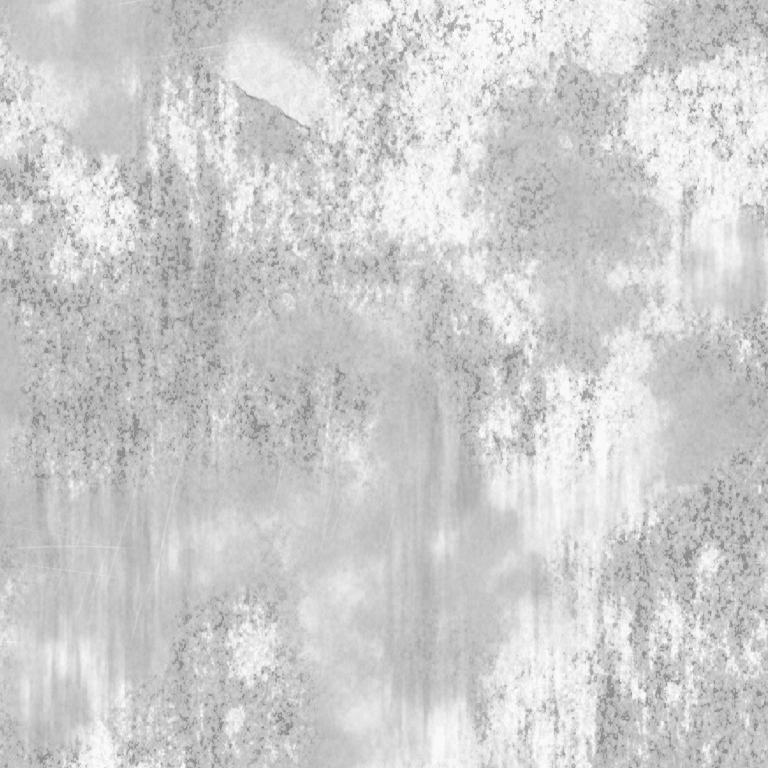
Give the GLSL for this texture, as a WebGL 2 fragment shader.

```glsl
#version 300 es
precision highp float;

uniform vec2 u_resolution;
out vec4 fragColor;

// Tones
const float BASE_TONE = 0.793;
const float DARKEST = 0.56;
const float LIGHTEST = 0.975;
const float CLOUD_TONE = 0.028;
const float FLAKE_TONE = 0.085;
const float MOTTLE_TONE = 0.017;
const float STREAK_TONE = 0.022;
const float GRAIN_TONE = 0.024;
const float PIT_TONE = 0.11;
const float SCRATCH_TONE = 0.055;

// Feature frequencies per canvas side
const vec2 CLOUD_FREQ = vec2(4.6, 4.2);
const vec2 MOTTLE_FREQ = vec2(44.0, 27.0);
const vec2 STREAK_FREQ = vec2(52.0, 6.5);
const vec2 GRAIN_FREQ = vec2(215.0, 165.0);

// Worn smooth area and chipped paint
const vec2 WORN_CENTER = vec2(0.55, 0.60);
const vec2 WORN_SIZE = vec2(0.13, 0.21);
const vec2 CHIP_CENTER = vec2(0.345, 0.865);
const vec2 CHIP_EDGE = vec2(0.872, -0.490);

const int SCRATCH_COUNT = 42;
const float SCRATCH_WIDTH = 0.0007;
const float CELL_REACH = 1.44;      // squared kernel radius
const float CELL_DEVIATION = 0.2;   // spread of one noise octave

vec3 hash3(vec2 cell) {
    vec3 q = fract(cell.xyx * vec3(0.1031, 0.1030, 0.0973));
    q += dot(q, q.yxz + 33.33);
    return fract((q.xxy + q.yzz) * q.zyx);
}

// Smooth cellular noise: nearby jittered points blend their values
float cellNoise(vec2 p) {
    vec2 cell = floor(p);
    vec2 local = p - cell;
    float total = 0.0, weightSum = 0.0;
    for (int y = -1; y <= 1; y++) {
        for (int x = -1; x <= 1; x++) {
            vec2 offset = vec2(x, y);
            vec3 h = hash3(cell + offset);
            vec2 d = offset + 0.2 + 0.6 * h.xy - local;
            float w = pow(max(1.0 - dot(d, d) / CELL_REACH, 0.0), 6.0);
            total += w * h.z;
            weightSum += w;
        }
    }
    return total / max(weightSum, 1e-7);
}

// Layered noise with zero mean and roughly unit deviation
float layers(vec2 p, int octaves, float gain) {
    float total = 0.0, power = 0.0, amp = 1.0;
    for (int i = 0; i < octaves; i++) {
        total += amp * (cellNoise(p) - 0.5);
        power += amp * amp;
        amp *= gain;
        p = p * 2.03 + 17.3;
    }
    return total / (sqrt(power) * CELL_DEVIATION);
}

// Clusters of thin, slightly bent lines, alternately flat and upright
float scratches(vec2 p, float pixel) {
    float sum = 0.0;
    for (int i = 0; i < SCRATCH_COUNT; i++) {
        float cluster = float(i / 7);
        vec3 home = hash3(vec2(cluster + 3.0, 71.0));
        vec3 h = hash3(vec2(float(i) + 5.0, 29.0));
        float upright = mod(cluster, 2.0);
        float angle = upright * 1.5 + 0.5 * (home.z - 0.5) + 0.25 * (h.z - 0.5);
        vec2 q = p - home.xy - 0.16 * (h.xy - 0.5);
        vec2 along = vec2(cos(angle), sin(angle));
        float s = dot(q, along);
        float d = abs(dot(q, vec2(-along.y, along.x)) + (h.x - 0.5) * s * s);
        float reach = 0.03 + 0.09 * h.y;
        float line = 1.0 - smoothstep(0.0, SCRATCH_WIDTH + pixel, d);
        sum += line * (1.0 - smoothstep(0.5 * reach, reach, abs(s))) * (0.4 + 0.6 * h.z);
    }
    return min(sum, 1.5);
}

void main() {
    float side = min(u_resolution.x, u_resolution.y);
    vec2 p = gl_FragCoord.xy / side;

    // Noise fields
    float clouds = layers(p * CLOUD_FREQ + 31.0, 4, 0.62);
    float mottle = layers(p * MOTTLE_FREQ + 7.0, 3, 0.85);
    float streak = layers(p * STREAK_FREQ + 53.0, 3, 0.8);
    float grain = layers(p * GRAIN_FREQ + 11.0, 2, 0.8);

    // Where the surface is rough, streaked or worn smooth
    vec2 w = (p - WORN_CENTER - vec2(0.3 * (p.y - WORN_CENTER.y), 0.0)) / WORN_SIZE;
    float worn = exp(-dot(w, w)) * smoothstep(-2.0, 0.8, clouds);
    float rough = smoothstep(-1.6, 1.1, layers(p * 5.0 + 83.0, 2, 0.6)) * (1.0 - 0.75 * worn);
    float streaked = smoothstep(-0.4, 1.5,
        layers(p * vec2(6.0, 2.2) + 41.0, 2, 0.6) + 1.4 * (0.5 - p.y));

    // Crusty light flakes over soft clouds
    float detail = mix(mottle, 0.75 * streak + 0.5 * mottle, streaked);
    float cover = 0.85 * clouds + (0.15 + 0.6 * rough) * detail + 0.25 * rough * grain;
    float flake = smoothstep(-0.25, 1.0, cover);
    float tone = BASE_TONE + CLOUD_TONE * clouds + FLAKE_TONE * flake + 0.05 * worn;
    tone += MOTTLE_TONE * mottle * rough + STREAK_TONE * streak * streaked * (1.0 - worn);
    tone += GRAIN_TONE * grain * (0.35 + 0.8 * rough);

    // Dark pits
    float pits = smoothstep(1.1, 2.3, -0.85 * grain - 0.55 * detail);
    tone -= PIT_TONE * pits * rough;

    // Chipped paint with one crisp shaded edge
    vec2 c = p - CHIP_CENTER;
    float lift = dot(c, vec2(-CHIP_EDGE.y, CHIP_EDGE.x)) + 0.0015 * mottle;
    float run = abs(dot(c, CHIP_EDGE)) + 0.008 * clouds + 0.003 * mottle;
    float span = 1.0 - smoothstep(0.045, 0.085, run);
    float chip = smoothstep(0.0, 0.004, lift) * span
        * (1.0 - smoothstep(0.035, 0.09, lift + 0.012 * clouds));
    tone = mix(tone, 0.945 + 0.012 * grain, 0.85 * chip);
    tone -= 0.16 * span * exp(-pow(lift / 0.0016, 2.0)) * smoothstep(-0.8, 0.8, mottle);

    tone += SCRATCH_TONE * scratches(p, 1.0 / side);
    fragColor = vec4(vec3(clamp(tone, DARKEST, LIGHTEST)), 1.0);
}
```
